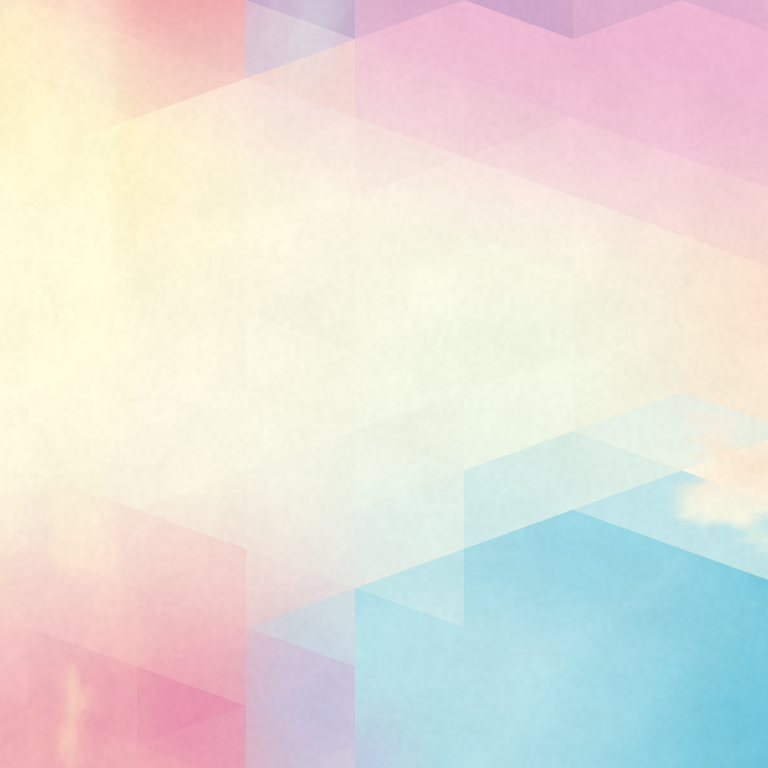
This background is drawn by a WebGL 2 fragment shader. Its source:

```glsl
#version 300 es
precision highp float;
// Pastel sky seen through a lattice of faint triangles, with warm haze on the left and blue below.

uniform vec2 u_resolution;
out vec4 outColor;

// Lattice: left column, column width, row height, and how flat each facet is.
const float LATTICE_X = 0.0365;
const vec2 CELL = vec2(0.1419, 0.1021);
const float FLATNESS = 0.18;
const float FACET_CONTRAST = 0.012;
const float GRAIN = 0.035;
const float MOTTLE = 0.035;
const int SAMPLES = 3;

const vec3 CREAM = vec3(0.98, 0.965, 0.89);
const vec3 YELLOW = vec3(1.0, 0.95, 0.77);
const vec3 SUNLIT = vec3(1.0, 0.99, 0.87);
const vec3 PEACH = vec3(0.98, 0.86, 0.77);
const vec3 PINK = vec3(0.93, 0.70, 0.82);
const vec3 CORAL = vec3(0.93, 0.60, 0.62);
const vec3 BLUSH = vec3(0.94, 0.67, 0.70);
const vec3 ROSE = vec3(0.89, 0.50, 0.66);
const vec3 MAUVE = vec3(0.73, 0.61, 0.77);
const vec3 LILAC = vec3(0.76, 0.75, 0.86);
const vec3 MINT = vec3(0.93, 0.97, 0.89);
const vec3 MIST = vec3(0.87, 0.94, 0.92);
const vec3 SKY_LIGHT = vec3(0.72, 0.885, 0.91);
const vec3 SKY_DEEP = vec3(0.39, 0.76, 0.86);

float hash(vec2 cell) {
    uvec2 k = uvec2(ivec2(cell)) * uvec2(1597u, 3821u);
    uint n = (k.x ^ k.y) * 2891u + 977u;
    n = (n ^ (n >> 13)) * 60493u;
    n = (n ^ (n >> 15)) * 48271u;
    return float((n >> 8) & 65535u) / 65535.0;
}

float noise(vec2 p) {
    vec2 i = floor(p), f = fract(p);
    f = f * f * (3.0 - 2.0 * f);
    return mix(mix(hash(i), hash(i + vec2(1, 0)), f.x),
               mix(hash(i + vec2(0, 1)), hash(i + vec2(1, 1)), f.x), f.y);
}

float fbm(vec2 p) {
    float sum = 0.0, amp = 0.5;
    for (int i = 0; i < 5; i++) {
        sum += amp * noise(p);
        p = mat2(1.6, 1.2, -1.2, 1.6) * p + 7.3;
        amp *= 0.5;
    }
    return sum;
}

float glow(vec2 p, vec2 center, vec2 radius) {
    vec2 d = (p - center) / radius;
    return exp(-dot(d, d));
}

// Rhombus of the lattice between two corners given in diagonal coordinates.
float rhomb(vec2 ab, vec2 lo, vec2 hi) {
    vec2 inside = step(lo, ab) * step(ab, hi);
    return inside.x * inside.y;
}

// Soft colours behind the lattice.
vec3 haze(vec2 p) {
    vec3 c = mix(CREAM, PINK, 0.9 * smoothstep(0.66, 1.06, p.y + 0.25 * (p.x - 0.5)));
    c = mix(c, CORAL, 0.75 * glow(p, vec2(0.22, 1.03), vec2(0.18, 0.11)));
    c = mix(c, YELLOW, 0.9 * glow(p, vec2(0.1, 0.78), vec2(0.2, 0.18)));
    c = mix(c, SUNLIT, 0.9 * glow(p, vec2(0.03, 0.61), vec2(0.14, 0.2)));
    c = mix(c, YELLOW, 0.75 * glow(p, vec2(0.0, 0.94), vec2(0.12, 0.18)));
    c = mix(c, PEACH, 0.75 * glow(p, vec2(1.03, 0.58), vec2(0.2, 0.17)));
    c = mix(c, MINT, 0.8 * glow(p, vec2(0.66, 0.50), vec2(0.22, 0.16)));
    c = mix(c, MIST, 0.9 * glow(p, vec2(0.60, 0.30), vec2(0.22, 0.12)));
    float lowLeft = smoothstep(0.43, 0.02, p.y) * smoothstep(0.52, 0.28, p.x);
    c = mix(c, BLUSH, 0.95 * lowLeft);
    c = mix(c, ROSE, 0.5 * glow(p, vec2(0.24, 0.07), vec2(0.12, 0.09)));
    return mix(c, LILAC, 0.85 * glow(p, vec2(0.42, 0.08), vec2(0.1, 0.14)));
}

vec3 sky(vec2 p) {
    float depth = smoothstep(0.6, 1.15, p.x - 0.2 * p.y);
    depth = max(depth, 0.42 * glow(p, vec2(0.82, 0.29), vec2(0.26, 0.1)));
    depth += 0.35 * (fbm(p * vec2(5.0, 11.0)) - 0.5);
    vec3 c = mix(SKY_LIGHT, SKY_DEEP, clamp(depth, 0.0, 1.0));
    return mix(c, LILAC, 0.7 * glow(p, vec2(0.46, 0.0), vec2(0.07, 0.08)));
}

vec3 scene(vec2 p) {
    // Column u, falling diagonal ab.x and rising diagonal ab.y.
    float u = (p.x - LATTICE_X) / CELL.x;
    float v = (1.0 - p.y) / CELL.y;
    vec2 ab = vec2(v - 0.5 * u, v + 0.5 * u);
    vec2 skew = vec2(u, ab.x), cell = floor(skew);
    float upper = step(1.0, fract(skew.x) + fract(skew.y));
    vec2 mid = cell + (1.0 + upper) / 3.0;
    vec2 center = vec2(LATTICE_X + mid.x * CELL.x, 1.0 - (mid.y + 0.5 * mid.x) * CELL.y);
    vec3 c = haze(mix(p, center, FLATNESS));
    c += FACET_CONTRAST * (hash(cell * 2.0 + upper) - 0.5);

    // Mauve, coral and pink facets along the top.
    float column = floor(u), even = 1.0 - mod(column, 2.0), third = step(2.0, u) * step(u, 3.0);
    c = mix(c, PINK, 0.14 * step(ab.x, 0.0) * step(2.0, u));
    c = mix(c, PINK, 0.2 * step(ab.x, -1.0) * step(3.0, u));
    c = mix(c, CORAL, 0.25 * step(ab.y, 2.0) * step(u, 2.0) * smoothstep(0.02, 0.3, p.x));
    c = mix(c, LILAC, 0.45 * rhomb(ab, vec2(-2, 1), vec2(0, 2)) * third);
    c = mix(c, PEACH, 0.35 * rhomb(ab, vec2(-1, 2), vec2(0, 3)) * third);
    c = mix(c, MAUVE, 0.6 * even * step(1.5, u) * step(ab.x, -0.5 * column) * smoothstep(1.2, 0.6, p.x));
    c = mix(c, MAUVE, 0.28 * (1.0 - even) * step(3.0, u) * step(ab.y, 0.5 * (column + 1.0)));

    // Pink and lilac facets in the lower left.
    float fromEdge = smoothstep(0.0, 0.3, p.x) * step(u, 2.0);
    c = mix(c, BLUSH, 0.2 * step(6.0, ab.x) * fromEdge);
    c = mix(c, ROSE, 0.2 * step(8.0, ab.x) * step(ab.x, 9.0) * fromEdge);
    c = mix(c, ROSE, 0.25 * rhomb(ab, vec2(8, 9), vec2(9, 10)) * step(1.0, u) * step(u, 2.0));
    c = mix(c, mix(SKY_LIGHT, LILAC, step(7.0, ab.x)), 0.4 * step(9.0, ab.y) * third * smoothstep(1.6, 2.6, u));

    // Pale blue facets above the large blue field.
    c = mix(c, MIST, 0.5 * rhomb(ab, vec2(2, 8), vec2(3, 9)));
    c = mix(c, SKY_LIGHT, 0.36 * rhomb(ab, vec2(3, 8), vec2(4, 9)));
    c = mix(c, SKY_LIGHT, 0.4 * rhomb(ab, vec2(4, 8), vec2(5, 9)) * step(4.0, u));
    c = mix(c, SKY_LIGHT, 0.85 * rhomb(ab, vec2(3, 9), vec2(4, 12)));
    float field = rhomb(ab, vec2(4, 9), vec2(20)) * step(3.0, u);
    float paleFacet = rhomb(ab, vec2(4, 9), vec2(6, 10)) * step(u, 4.0);
    return mix(c, mix(sky(p), MIST, 0.4 * paleFacet), field);
}

// Wisps of warm light, a small cloud at the right and paper grain.
vec3 atmosphere(vec3 c, vec2 p) {
    float wisp = smoothstep(0.3, 0.66, fbm(p * vec2(13.0, 4.0) + 0.9 * fbm(p * 12.0)));
    c = mix(c, YELLOW, 0.7 * wisp * glow(p, vec2(0.07, 0.15), vec2(0.09, 0.2)));
    c = mix(c, SUNLIT, 0.6 * wisp * glow(p, vec2(0.08, 0.68), vec2(0.16, 0.32)));
    c = mix(c, MIST, 0.4 * wisp * glow(p, vec2(0.4, 0.97), vec2(0.07, 0.1)));
    float puff = fbm(p * vec2(13.0, 24.0)) - 0.5;
    float cloud = glow(p, vec2(0.99, 0.365), vec2(0.13, 0.075)) + 1.1 * puff;
    vec3 cloudColor = mix(CREAM, PEACH, 0.7 * smoothstep(0.33, 0.41, p.y));
    c = mix(c, cloudColor, 0.9 * smoothstep(0.3, 0.75, cloud) * smoothstep(0.82, 0.92, p.x));
    c += MOTTLE * (fbm(p * 16.0) - 0.5);
    return c + GRAIN * (fbm(p * 150.0) - 0.5);
}

void main() {
    vec3 c = vec3(0.0);
    for (int i = 0; i < SAMPLES * SAMPLES; i++) {
        vec2 offset = (vec2(i % SAMPLES, i / SAMPLES) + 0.5) / float(SAMPLES) - 0.5;
        c += scene((gl_FragCoord.xy + offset) / u_resolution);
    }
    c /= float(SAMPLES * SAMPLES);
    outColor = vec4(clamp(atmosphere(c, gl_FragCoord.xy / u_resolution), 0.0, 1.0), 1.0);
}
```
